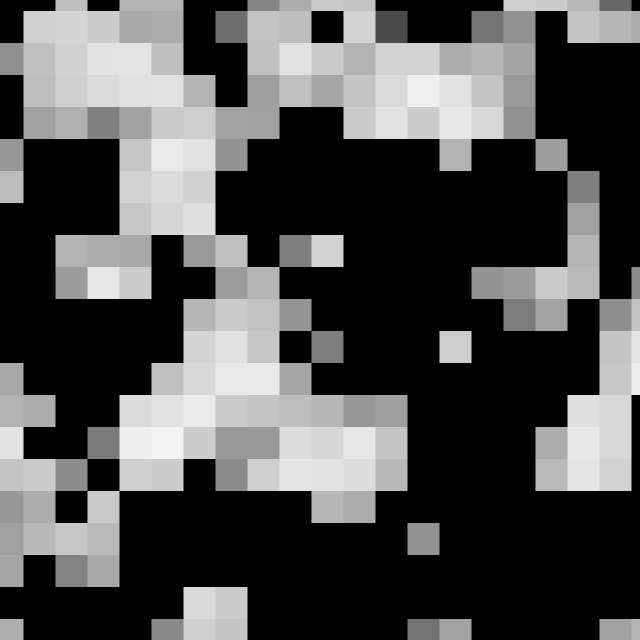
This texture is drawn by a Shadertoy shader. Its source:

```glsl
#define CELLS 20.0
#define GRID_SHIFT vec2(0.271, 0.34)
#define SEED vec2(57.0, 31.0)
#define COARSE_SIZE 2.7
#define FINE_SIZE 1.4
#define BLACK_LEVEL 0.021
#define TONE_RANGE 0.46
#define TONE_POWER 0.18
#define PEAK_TONE 0.96

float hash(vec2 p) {
    return fract(sin(dot(p, vec2(127.1, 311.7))) * 43758.5453);
}

float valueNoise(vec2 p) {
    vec2 i = floor(p);
    vec2 f = fract(p);
    vec2 s = f * f * (3.0 - 2.0 * f);
    float low = mix(hash(i), hash(i + vec2(1.0, 0.0)), s.x);
    float high = mix(hash(i + vec2(0.0, 1.0)), hash(i + vec2(1.0, 1.0)), s.x);
    return mix(low, high, s.y);
}

// Broad patches, ragged outlines and a little variation per cell
float patches(vec2 cell) {
    return 0.60 * valueNoise(cell / COARSE_SIZE)
         + 0.28 * valueNoise(cell / FINE_SIZE + 19.3)
         + 0.12 * hash(cell + 7.0);
}

// Odd symmetry balances the field around zero; the curve lifts greys steeply
float cellTone(vec2 uv) {
    vec2 cell = floor(uv * CELLS + GRID_SHIFT) - 0.5 * CELLS;
    float field = patches(SEED + cell) - patches(SEED - cell);
    float level = clamp((field - BLACK_LEVEL) / TONE_RANGE, 0.0, 1.0);
    return level > 0.0 ? PEAK_TONE * pow(level, TONE_POWER) : 0.0;
}

void mainImage(out vec4 fragColor, in vec2 fragCoord) {
    // Average four samples per pixel to smooth the cell edges
    float tone = 0.0;
    for (int y = 0; y < 2; y++) {
        for (int x = 0; x < 2; x++) {
            vec2 offset = vec2(x, y) * 0.5 - 0.25;
            tone += 0.25 * cellTone((fragCoord + offset) / iResolution.y);
        }
    }
    fragColor = vec4(vec3(tone), 1.0);
}
```
